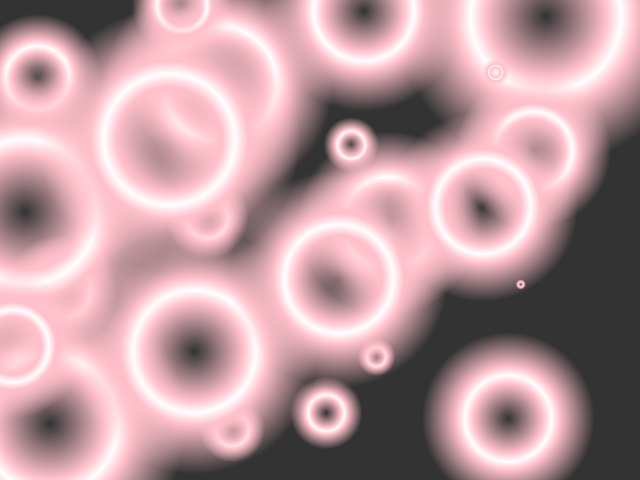
Give the GLSL for this background, as a Shadertoy shader.

```glsl
// Soft glowing pink rings scattered over a charcoal ground.
// Each ring fades linearly from a white crest through pink to transparent,
// and the rings are layered over one another at low-discrepancy positions.

const int RING_COUNT = 23;
const float MAX_RADIUS = 0.16;   // in canvas heights
const float CREST_WIDTH = 0.2;   // white-to-pink span, relative to the radius

const vec3 CHARCOAL = vec3(0.2);
const vec3 PINK = vec3(1.0, 0.753, 0.796);
const vec3 WHITE = vec3(1.0);

// Even but irregular sequence: position in xy, relative size in z.
vec3 scatter(float index) {
    return fract(index * vec3(0.7549, 0.5698, 0.6180));
}

// Relative distance from the crest: 0 on it, 1 at the centre and outer rim.
float crestOffset(vec2 p, vec2 center, float radius, float pixel) {
    float d = length(p - center) - radius;
    return sqrt(d * d + 0.1 * pixel * pixel) / radius;
}

// Composites one ring over the colour beneath it.
vec3 blendRing(vec3 under, float offset) {
    vec3 tint = mix(WHITE, PINK, clamp(offset / CREST_WIDTH, 0.0, 1.0));
    float alpha = clamp((1.0 - offset) / (1.0 - CREST_WIDTH), 0.0, 1.0);
    return mix(under, tint, alpha);
}

void mainImage(out vec4 fragColor, in vec2 fragCoord) {
    float pixel = 1.0 / iResolution.y;
    vec2 p = fragCoord * pixel;
    vec2 canvas = vec2(iResolution.x * pixel, 1.0);

    vec3 color = CHARCOAL;
    for (int i = RING_COUNT; i > 0; i--) {
        vec3 ring = scatter(float(i));
        float offset = crestOffset(p, ring.xy * canvas, ring.z * MAX_RADIUS, pixel);
        color = blendRing(color, offset);
    }
    fragColor = vec4(color, 1.0);
}
```
